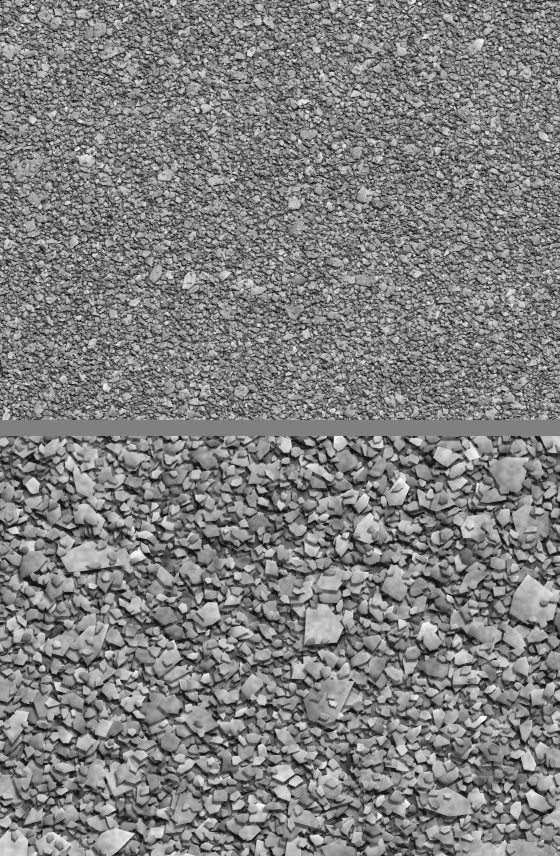
Top, the full canvas; bottom, a detail of the centre.
Write a Shadertoy shader that draws this texture.

```glsl
// Weathered grey asphalt: angular crushed stones of several sizes over dark grit.
// Each layer scatters random convex polygons on a jittered grid, lit from above,
// and every stone casts a short shadow on whatever lies below it.

const int LAYERS = 6;
const int SIDES = 6;
const float TAU = 6.2831853;

// Per layer: cells per canvas height, share of filled cells, mean brightness.
const float FREQ[LAYERS]  = float[](150.0, 100.0, 69.0, 44.0, 28.0, 130.0);
const float COVER[LAYERS] = float[](0.95, 0.85, 0.66, 0.22, 0.07, 0.27);
const float TONE[LAYERS]  = float[](0.50, 0.54, 0.57, 0.59, 0.60, 0.58);
const float SPREAD[LAYERS] = float[](0.44, 0.44, 0.42, 0.36, 0.26, 0.42);

const vec2 LIGHT = vec2(0.34, 0.94);   // direction towards the sun
const float SHADOW_LENGTH = 0.0026;    // in canvas heights
const float SHADOW_DEPTH = 0.62;
const float FACET_SLOPE = 0.22;
const float RIM_LIGHT = 0.08;
const float PALE_BOOST = 0.13;
const float GRIT_FREQ = 190.0;
const float GRIT_AMOUNT = 0.24;
const float PATCH_FREQ = 7.0;
const float PATCH_AMOUNT = 0.04;
const float GROUND_TONE = 0.27;
const float GAMMA = 0.765;             // lifts the middle tones, keeps the darks

vec4 hash4(vec3 p) {
    vec4 q = fract(p.xyzx * vec4(0.1031, 0.1030, 0.0973, 0.1099));
    q += dot(q, q.wzxy + 33.33);
    return fract((q.xxyz + q.yzzw) * q.zywx);
}

float valueNoise(vec2 p, float salt) {
    vec2 i = floor(p), f = fract(p);
    f = f * f * (3.0 - 2.0 * f);
    float a = hash4(vec3(i, salt)).x;
    float b = hash4(vec3(i + vec2(1, 0), salt)).x;
    float c = hash4(vec3(i + vec2(0, 1), salt)).x;
    float d = hash4(vec3(i + vec2(1, 1), salt)).x;
    return mix(mix(a, b, f.x), mix(c, d, f.x), f.y);
}

// Distances to one random convex stone: x for the point, y for its shadow ray.
vec2 stoneDistance(vec2 p, vec2 shadowStep, float radius, vec4 shape, vec3 key) {
    float angle = (shape.x + shape.y - 1.0) * 0.27 * TAU;   // leans to horizontal
    float stretch = mix(1.0, 1.38, shape.z);
    mat2 turn = mat2(cos(angle), -sin(angle), sin(angle), cos(angle));
    vec2 squash = vec2(1.0 / stretch, stretch);
    vec2 a = turn * p * squash;
    vec2 b = turn * (p + shadowStep) * squash;
    vec2 d = vec2(-1.0);
    for (int i = 0; i < SIDES; i++) {
        vec4 r = hash4(key + vec3(0.0, 0.0, 7.0 + float(i)));
        float t = (float(i) + 0.9 * (r.x - 0.5)) * TAU / float(SIDES);
        vec2 normal = vec2(cos(t), sin(t));
        d = max(d, vec2(dot(a, normal), dot(b, normal)) - radius * mix(0.65, 1.1, r.y));
    }
    return d;
}

// Lays one layer of stones over the given brightness.
float addStones(float shade, vec2 uv, int layer, float pixel) {
    float freq = FREQ[layer];
    float soft = 0.75 * freq * pixel;
    vec2 shadowStep = LIGHT * min(SHADOW_LENGTH * freq, 0.24);
    vec2 p = uv * freq + 17.0 * float(layer);
    vec2 home = floor(p);

    // Lower rows first, so upper stones shade the ones beneath.
    for (int y = -1; y <= 1; y++)
    for (int x = -1; x <= 1; x++) {
        vec2 cell = home + vec2(x, y);
        vec3 key = vec3(cell, 31.0 * float(layer) + 1.0);
        vec4 place = hash4(key);
        vec2 q = p - cell - place.xy;
        if (place.z > COVER[layer] || dot(q, q) > 1.2) continue;

        vec4 shape = hash4(key + vec3(0, 0, 3));
        vec4 look = hash4(key + vec3(0, 0, 5));
        float radius = mix(0.33, 0.54, place.w);
        vec2 d = stoneDistance(q, shadowStep, radius, shape, key);

        // Cast shadow
        float shadow = 1.0 - smoothstep(-soft, soft + 0.06, d.y);
        shade *= 1.0 - SHADOW_DEPTH * shadow;

        // Tilted face with a lit upper edge
        float tone = TONE[layer] + SPREAD[layer] * (0.5 * (look.x + look.y) - 0.5);
        tone += PALE_BOOST * smoothstep(0.92, 1.0, shape.w);
        tone += FACET_SLOPE * dot(q / radius, look.zw - 0.5);
        float edge = smoothstep(-0.2, 0.0, d.x);
        tone += RIM_LIGHT * dot(q / radius, LIGHT) * (0.5 + edge);
        shade = mix(shade, tone, 1.0 - smoothstep(-soft, soft, d.x));
    }
    return shade;
}

void mainImage(out vec4 fragColor, in vec2 fragCoord) {
    float pixel = 1.0 / iResolution.y;
    vec2 uv = fragCoord * pixel;

    // Dark ground between the stones
    float shade = GROUND_TONE + 0.3 * (valueNoise(uv * 120.0, 201.0) - 0.5);

    for (int i = 0; i < LAYERS; i++) shade = addStones(shade, uv, i, pixel);

    // Rough surface grain in two octaves, and broad worn patches
    vec2 slanted = mat2(0.8, 0.6, -0.6, 0.8) * uv + 3.0;
    float grit = 0.6 * valueNoise(slanted * GRIT_FREQ, 211.0)
               + 0.5 * valueNoise(uv * GRIT_FREQ * 1.9, 217.0) - 0.55;
    float worn = valueNoise(uv * PATCH_FREQ, 223.0) - 0.5;
    shade += GRIT_AMOUNT * grit + PATCH_AMOUNT * worn;

    shade = pow(clamp(shade, 0.04, 0.95), GAMMA);
    fragColor = vec4(vec3(shade), 1.0);
}
```
